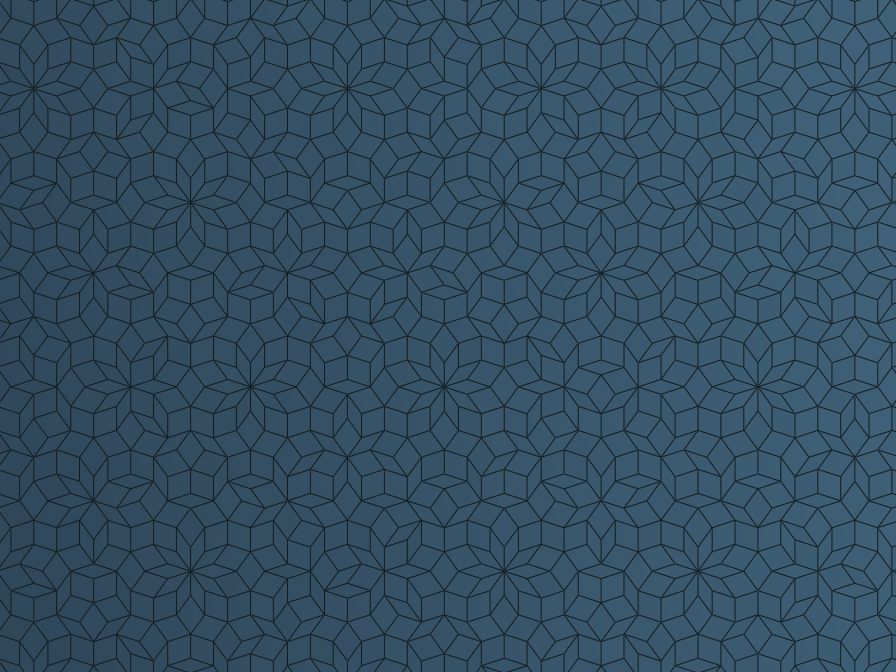
This pattern is drawn by a Shadertoy shader. Its source:

```glsl
float hash(vec2 p) {
    vec3 q = fract(p.xyx * vec3(0.1031, 0.1030, 0.0973));
    q += dot(q, q.yzx + 33.33);
    return fract((q.x + q.y) * q.z);
}

float cross2(vec2 a, vec2 b) {
    return a.x * b.y - a.y * b.x;
}

// Unit normals of the five line families; the first one is vertical
vec2 axis(int j) {
    float angle = radians(90.0 + 72.0 * float(j));
    return vec2(cos(angle), sin(angle));
}

// Rhombus tiling as the dual of a pentagrid.
// Returns the distance to the nearest edge and the centre of the tile.
vec3 rhombusTiling(vec2 p) {
    const float shift = 0.1;
    vec2 axes[5];
    for (int j = 0; j < 5; j++) axes[j] = axis(j);

    vec3 nearest = vec3(-1e3, 0.0, 0.0);
    for (int r = 0; r < 4; r++)
    for (int s = r + 1; s < 5; s++) {
        vec2 er = axes[r], es = axes[s];
        float det = cross2(er, es);
        // Only two lines per family can cross close enough to p
        vec2 first = ceil(0.4 * vec2(dot(p, er), dot(p, es)) + shift - 0.65);

        for (int i = 0; i < 4; i++) {
            vec2 k = first + vec2(i % 2, i / 2);
            vec2 a = k - shift;
            vec2 crossing = (a.x * vec2(es.y, -es.x) + a.y * vec2(-er.y, er.x)) / det;

            // Each crossing of two lines becomes one rhombus
            vec2 centre = (k.x + 0.5) * er + (k.y + 0.5) * es;
            for (int j = 0; j < 5; j++)
                if (j != r && j != s)
                    centre += ceil(dot(crossing, axes[j]) + shift) * axes[j];

            vec2 q = p - centre;
            vec2 local = abs(vec2(cross2(q, es), cross2(er, q)) / det);
            float inside = (0.5 - max(local.x, local.y)) * abs(det);
            if (inside > nearest.x) nearest = vec3(inside, centre);
        }
    }
    return nearest;
}

void mainImage(out vec4 fragColor, in vec2 fragCoord) {
    const float edgeLength = 0.0358;
    vec2 uv = fragCoord / iResolution.xy;
    vec2 p = fragCoord / (iResolution.y * edgeLength) + vec2(47.3, 31.7);
    vec3 tile = rhombusTiling(p);

    // Blue wash, deeper towards the lower left
    float light = clamp(uv.x + 0.16 * (uv.y - 0.5), 0.0, 1.0);
    vec3 color = mix(vec3(0.190, 0.283, 0.358), vec3(0.247, 0.378, 0.470), light);
    color *= 1.0 + 0.025 * (hash(tile.yz) - 0.5);

    // Thin outlines, filtered by exact pixel coverage
    float pixel = 1.0 / (iResolution.y * edgeLength);
    float halfWidth = 0.021;
    float line = clamp(0.5 + (halfWidth - tile.x) / pixel, 0.0, 1.0)
               - clamp(0.5 - (halfWidth + tile.x) / pixel, 0.0, 1.0);
    color = mix(color, vec3(0.07, 0.11, 0.12), line);

    fragColor = vec4(color, 1.0);
}
```
